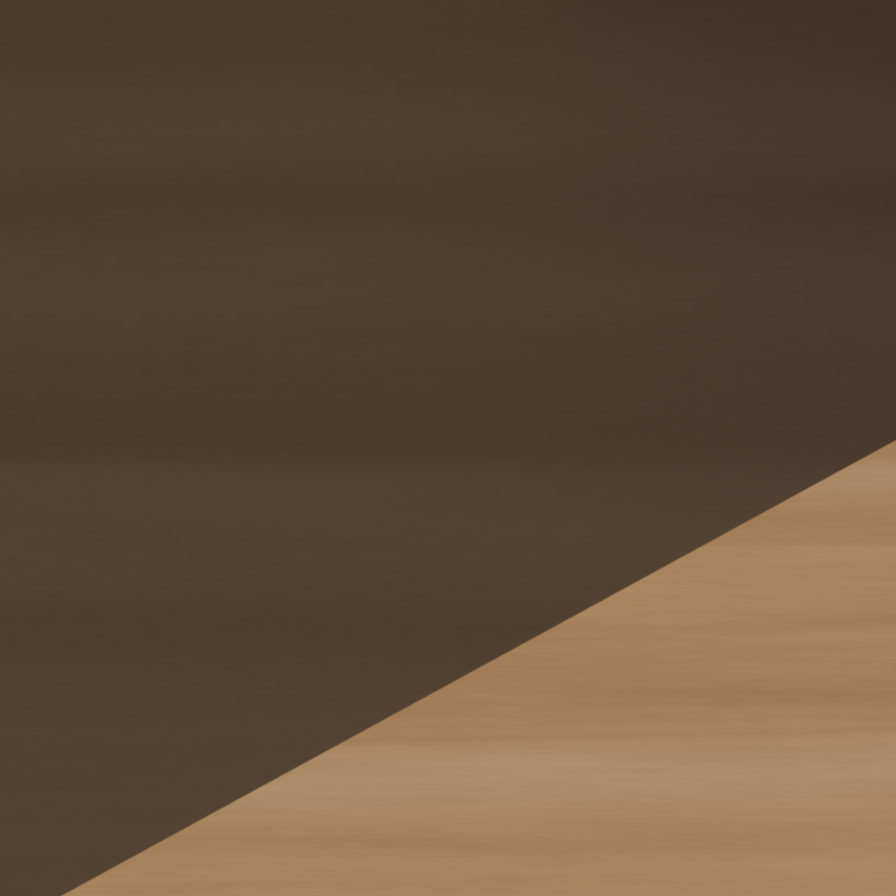
Write a three.js fragment shader that draws this texture.

```glsl
// Pale wood crossed by a dark walnut-brown panel with a straight slanted edge.
// Soft horizontal bands set the broad tones; stretched gradient noise adds
// wavering grain, strong on the bare wood and faint on the panel.
varying vec2 vUv;

const float EDGE_SLOPE = 0.546;
const float EDGE_START = 0.068;

vec2 hashGradient(vec2 cell) {
  vec2 h = vec2(dot(cell, vec2(127.1, 311.7)), dot(cell, vec2(269.5, 183.3)));
  return 2.0 * fract(sin(h) * 43758.55) - 1.0;
}

float gradientNoise(vec2 p) {
  vec2 i = floor(p);
  vec2 f = fract(p);
  vec2 u = f * f * f * (f * (f * 6.0 - 15.0) + 10.0);
  float a = dot(hashGradient(i), f);
  float b = dot(hashGradient(i + vec2(1.0, 0.0)), f - vec2(1.0, 0.0));
  float c = dot(hashGradient(i + vec2(0.0, 1.0)), f - vec2(0.0, 1.0));
  float d = dot(hashGradient(i + vec2(1.0, 1.0)), f - vec2(1.0, 1.0));
  return mix(mix(a, b, u.x), mix(c, d, u.x), u.y);
}

// Layered noise, stretched along the fibres.
float grain(vec2 p, vec2 stretch) {
  float sum = 0.0;
  float weight = 0.5;
  for (int i = 0; i < 4; i++) {
    sum += weight * gradientNoise(p * stretch);
    stretch *= vec2(1.7, 2.1);
    p += vec2(3.7, 1.3);
    weight *= 0.62;
  }
  return sum;
}

// Soft horizontal stripe, 1 at its centre.
float band(float y, float centre, float width) {
  float d = (y - centre) / width;
  return exp(-d * d);
}

vec3 paleWood(vec2 p) {
  float y = p.y - 0.025 * (p.x - 0.7) + 0.012 * gradientNoise(p * vec2(3.0, 7.0));
  vec3 honey = vec3(0.655, 0.520, 0.365);
  vec3 rose = vec3(0.620, 0.480, 0.340);
  vec3 cream = vec3(0.672, 0.553, 0.418);
  vec3 col = mix(honey, rose, 0.9 * band(y, 0.232, 0.043));
  col = mix(col, cream, 0.9 * band(y, 0.133, 0.042));
  col = mix(col, rose, 0.45 * band(y, 0.065, 0.020));
  col = mix(col, rose, 0.65 * band(y, 0.298, 0.010));
  col = mix(col, rose, 0.6 * smoothstep(0.388, 0.396, p.y));
  col = mix(col, cream, 0.6 * band(y, 0.465, 0.022));
  col -= 0.02 * band(y, 0.182, 0.006);
  float fibres = grain(p, vec2(2.5, 42.0));
  float pores = gradientNoise(p * vec2(24.0, 190.0));
  return col + vec3(0.050, 0.054, 0.056) * fibres + 0.012 * pores;
}

vec3 darkPanel(vec2 p) {
  float y = p.y + 0.012 * gradientNoise(p * vec2(2.0, 4.0));
  vec3 lower = vec3(0.327, 0.258, 0.194);
  vec3 upper = vec3(0.308, 0.240, 0.173);
  vec3 col = mix(lower, upper, smoothstep(0.46, 0.50, y));
  float shade = 0.012 * band(y, 0.85, 0.07) + 0.016 * band(y, 0.68, 0.07);
  shade -= 0.008 * band(y, 0.775, 0.035) + 0.006 * band(y, 0.515, 0.035);
  shade -= 0.012 * band(y, 0.29, 0.06);
  col += shade * vec3(1.0, 1.0, 0.8);
  // The right side and upper corner fall off into redder shadow.
  float shadow = smoothstep(0.35, 1.05, p.x) * smoothstep(0.2, 0.85, p.y);
  col -= vec3(0.034, 0.035, 0.016) * shadow;
  col -= 0.012 * smoothstep(0.88, 1.0, p.y);
  float fibres = grain(p + 9.0, vec2(2.0, 18.0));
  float weave = gradientNoise(p * vec2(45.0, 130.0));
  return col + 0.014 * fibres + 0.006 * weave;
}

void main() {
  float height = vUv.y - EDGE_SLOPE * (vUv.x - EDGE_START);
  float edgeDistance = height / length(vec2(1.0, EDGE_SLOPE));
  float soft = max(fwidth(edgeDistance), 0.0012);
  float cover = smoothstep(-soft, soft, edgeDistance);
  gl_FragColor = vec4(mix(paleWood(vUv), darkPanel(vUv), cover), 1.0);
}
```
